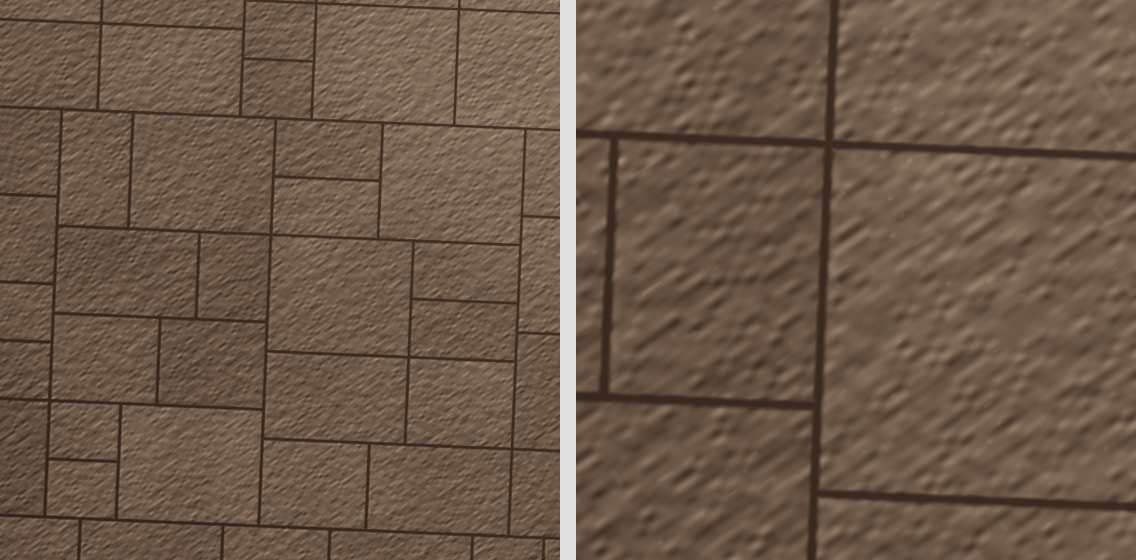
Left, the full canvas; right, a detail of the centre.
A Shadertoy shader for this texture:

```glsl
#define STONE vec3(0.44, 0.36, 0.295)
#define JOINT vec3(0.215, 0.155, 0.118)
#define UNIT vec2(0.0638, 0.0521)
#define TILT 0.042
#define JOINT_WIDTH 0.0023
#define GRAIN_FREQ vec2(115.0, 205.0)
#define GRAIN_ANGLE 0.6
#define GRAIN_DEPTH 0.75
#define TILE_VARIATION 0.2

float hash(vec2 p) {
    return fract(sin(dot(p, vec2(127.1, 311.7))) * 43758.5453);
}

float noise(vec2 p) {
    vec2 i = floor(p), f = fract(p);
    f = f * f * (3.0 - 2.0 * f);
    return mix(mix(hash(i), hash(i + vec2(1, 0)), f.x),
               mix(hash(i + vec2(0, 1)), hash(i + vec2(1, 1)), f.x), f.y);
}

// Corners (low xy, high xy) of the paver around p, in grid units
vec4 findPaver(vec2 p) {
    // Courses of 14 units, cut into strips 6 and 7 units wide
    float course = floor(p.y / 14.0);
    float shift = 5.0 * (course + 1.0);
    float pair = floor((p.x - shift) / 13.0);
    float wide = step(6.0, p.x - shift - 13.0 * pair);
    float strip = 2.0 * pair + wide;
    vec2 lo = vec2(shift + 13.0 * pair + 6.0 * wide, 14.0 * course);

    // Bands of height 4, 4, 3, 3 in rotated order
    float height = 4.0;
    for (int i = 0; i < 4; i++) {
        height = 4.0 - step(2.0, mod(float(i) + strip + 3.0 * course, 4.0));
        if (p.y < lo.y + height) break;
        lo.y += height;
    }
    vec2 hi = lo + vec2(6.0 + wide, height);

    // Each band splits in two; small tall pieces may split again
    float pick = hash(lo + 3.7);
    float cut = lo.x + (wide > 0.5 ? 3.0 + floor(2.0 * pick) : 2.0 + floor(3.0 * pick));
    if (p.x < cut) hi.x = cut;
    else lo.x = cut;
    if (height > 3.5 && hi.x - lo.x < 3.5 && hash(lo + 9.1) < 0.7) {
        float middle = lo.y + 2.0;
        if (p.y < middle) hi.y = middle;
        else lo.y = middle;
    }
    return vec4(lo, hi);
}

// Slanted, embossed stone grain around zero
float stoneGrain(vec2 uv) {
    float c = cos(GRAIN_ANGLE), s = sin(GRAIN_ANGLE);
    vec2 p = vec2(c * uv.x + s * uv.y, c * uv.y - s * uv.x) * GRAIN_FREQ;
    float fine = noise(p) - noise(p - vec2(0.15, 0.75));
    vec2 q = p * 0.43 + 17.0;
    float coarse = noise(q) - noise(q - vec2(0.1, 0.7));
    float speck = smoothstep(0.86, 1.0, noise(p * 0.8 + 41.0));
    return GRAIN_DEPTH * (fine + 0.45 * coarse) + 0.3 * speck;
}

void mainImage(out vec4 fragColor, in vec2 fragCoord) {
    vec2 uv = fragCoord / iResolution.y;
    vec2 grid = vec2(uv.x - TILT * uv.y, uv.y + TILT * uv.x) / UNIT - vec2(1.2, 15.54);
    vec4 paver = findPaver(grid);

    // Distances to the paver edges, in canvas units
    vec2 toLow = (grid - paver.xy) * UNIT;
    vec2 toHigh = (paver.zw - grid) * UNIT;
    vec2 nearest = min(toLow, toHigh);
    float edge = min(nearest.x, nearest.y) + 0.0008 * (noise(uv * 190.0) - 0.5);

    // Light falls off towards the lower left
    float light = 0.18 * (uv.x + uv.y - 1.0);
    light += 0.22 * smoothstep(0.55, 0.0, distance(uv, vec2(1.0)));
    float mottle = 0.2 * (noise(uv * 9.0) - 0.5);
    float tint = TILE_VARIATION * (hash(paver.xy + 0.5) - 0.5);
    float tone = 0.97 + light + mottle + tint + stoneGrain(uv);

    // Lit rim on the left and top edges, soft shade beside the joint
    float rim = min(toLow.x, toHigh.y);
    tone += 0.16 * smoothstep(0.003, 0.005, rim) * smoothstep(0.010, 0.005, rim);
    tone -= 0.25 * exp(-max(edge, 0.0) / 0.003);

    // Joints are wider and darker away from the light
    float dim = clamp(1.0 - 0.5 * (uv.x + uv.y), 0.0, 1.0);
    float width = JOINT_WIDTH * mix(0.85, 1.2, dim);
    float seam = 1.0 - smoothstep(0.4 * width, 1.7 * width, edge);
    tone = mix(tone, mix(0.2, -0.1, dim), seam);

    fragColor = vec4(mix(JOINT, STONE, tone), 1.0);
}
```
